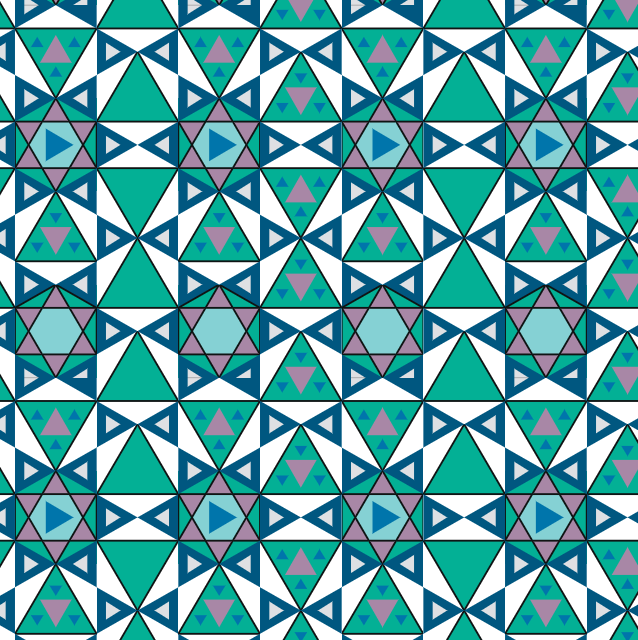
A WebGL 1 fragment shader for this pattern:

```glsl
precision highp float;
// Geometric tiling of stars, triangles and bow ties in two alternating kinds of column.
// Each column is cut into cells running from one bow tie centre to the next (4 units high);
// a cell holds a star hexagon or a triangle, chosen from its column and row index.

uniform vec2 u_resolution;

#define UNIT 0.03638             // quarter of a cell height, in canvas heights
#define HALF_W 1.754             // half a column width, in units
#define ORIGIN vec2(0.0234, 0.1536) // left and top of the first star cell
#define LINE 0.040               // half width of the outlines
#define GREEN vec3(0.01, 0.69, 0.585)
#define NAVY vec3(0.00, 0.34, 0.50)
#define MAUVE vec3(0.66, 0.53, 0.65)
#define AQUA vec3(0.52, 0.82, 0.83)
#define BLUE vec3(0.00, 0.46, 0.67)
#define INK vec3(0.06, 0.08, 0.08)
#define PALE vec3(0.87, 0.88, 0.89)

float pixel; // size of one pixel in units

float fill(float d) {
  return clamp(0.5 - d / pixel, 0.0, 1.0);
}

float stroke(float d) {
  return fill(abs(d) - LINE);
}

// Isosceles triangle: base on y = 0, tip at y = height
float dart(vec2 p, float height, float halfBase) {
  float slope = halfBase / height;
  float side = (abs(p.x) - halfBase + slope * p.y) / sqrt(1.0 + slope * slope);
  return max(-p.y, side);
}

// Large triangle with its apex at y = 0 and its base at y = 3
float bigTriangle(vec2 p) {
  return dart(vec2(p.x, 3.0 - p.y), 3.0, HALF_W);
}

vec3 starHexagon(vec2 p, bool hasArrow) {
  float rising = bigTriangle(p);
  float falling = bigTriangle(vec2(p.x, 4.0 - p.y));
  vec3 color = mix(GREEN, MAUVE, fill(min(rising, falling)));
  color = mix(color, AQUA, fill(max(rising, falling)));
  if (hasArrow) {
    color = mix(color, BLUE, fill(dart(vec2(p.y - 2.0, p.x + 0.43), 1.19, 0.70)));
  }
  color = mix(color, INK, max(stroke(rising), stroke(falling)));
  float sides = max(HALF_W - abs(p.x) - LINE, abs(p.y - 2.0) - 1.0);
  return mix(color, INK, fill(sides));
}

vec3 triangleCell(vec2 p, bool decorated) {
  float body = bigTriangle(p);
  vec3 color = mix(vec3(1.0), GREEN, fill(body));
  if (decorated) {
    color = mix(color, MAUVE, fill(dart(p - vec2(0.0, 1.53), 1.19, 0.68)));
    float upper = dart(p - vec2(0.0, 0.93), 0.44, 0.27);
    float lower = dart(vec2(abs(p.x) - 0.80, p.y - 2.20), 0.44, 0.27);
    color = mix(color, BLUE, fill(min(upper, lower)));
  }
  return mix(color, INK, stroke(body));
}

void main() {
  pixel = 1.0 / (u_resolution.y * UNIT);
  vec2 canvas = vec2(gl_FragCoord.x, u_resolution.y - gl_FragCoord.y) / u_resolution.y;
  vec2 p = (canvas - ORIGIN) / UNIT;

  // Cell indices and local position, y pointing down
  float column = floor(p.x / (2.0 * HALF_W));
  bool starColumn = mod(column, 2.0) < 0.5;
  bool plainColumn = abs(mod(column, 4.0) - 1.0) < 0.5;
  if (!starColumn) p.y += 2.0;
  float row = mod(floor(p.y / 4.0), 4.0);
  p = vec2(p.x - (2.0 * column + 1.0) * HALF_W, mod(p.y, 4.0));

  // Cell contents
  bool hexagon = starColumn && mod(row, 2.0) < 0.5;
  bool inverted = starColumn ? row > 2.5 : abs(row - 1.0) < 0.5;
  vec3 color;
  if (hexagon) {
    color = starHexagon(p, row < 0.5);
  } else {
    color = triangleCell(vec2(p.x, inverted ? 4.0 - p.y : p.y), !plainColumn);
  }

  // Bow tie wings at the top and bottom of the cell
  vec2 w = vec2(HALF_W - abs(p.x), min(p.y, 4.0 - p.y));
  float wing = dart(w.yx, HALF_W, 1.0);
  color = mix(color, NAVY, fill(wing));

  // Pale wing centres, some halved or creased below the plain hexagons
  bool flawed = starColumn && ((row > 2.5 && p.y < 2.0) || (abs(row - 2.0) < 0.5 && p.y > 2.0));
  bool halved = flawed && row > 2.5 && p.x > 0.0;
  float center = dart(vec2(w.y, w.x - 0.40), 0.62, 0.39);
  float shade = flawed && p.x < 0.0 ? 0.25 * fill(w.y - 0.02) : 0.0;
  if (!halved) color = mix(color, PALE * (1.0 - shade), fill(center));

  // Roof line over the plain hexagons
  if (hexagon && row > 1.5 && p.y < 1.5) {
    float roof = (p.y - abs(p.x) / HALF_W) * HALF_W / sqrt(1.0 + HALF_W * HALF_W);
    color = mix(color, INK, stroke(roof));
  }

  gl_FragColor = vec4(color, 1.0);
}
```
